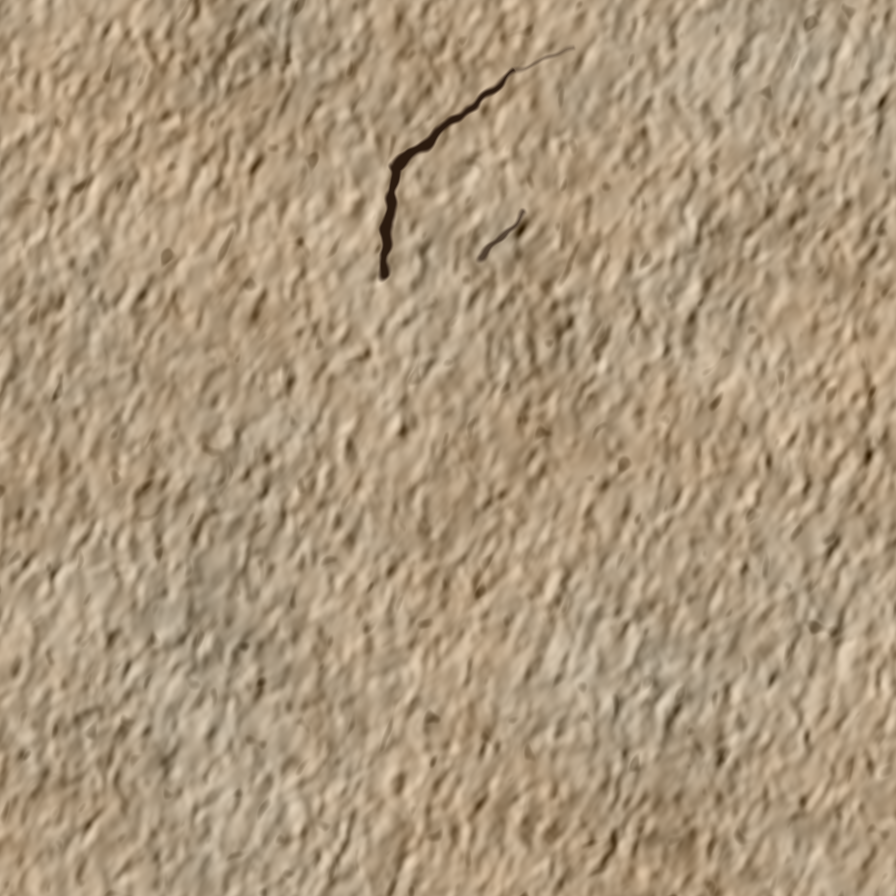
Reproduce this texture procedurally as a WebGL 2 fragment shader.

```glsl
#version 300 es
precision highp float;
// Rough sandy plaster: slanted raking-light grain, faint stains, pits and a dark crack.

#define GRAIN_SCALE vec2(65.0, 36.0)   // cells across and along the grain
#define GRAIN_ANGLE 1.2                // direction of the long axis
#define GRAIN_BEND 0.006               // how far the grain wanders
#define RELIEF_STEP 0.0085             // distance between the shaded heights
#define CONTRAST 0.215
#define SHADE_DEPTH 0.085              // strength of the broad shade variation
#define BLOTCH_DEPTH 0.13              // strength of the shade between grains
#define STAIN_SCALE 3.2
#define CRACK_WIDTH 0.0062
#define BASE_COLOR vec3(0.678, 0.598, 0.492)
#define STAIN_TINT vec3(0.022, -0.008, -0.032)
#define CRACK_COLOR vec3(0.17, 0.105, 0.06)

uniform vec2 u_resolution;
out vec4 fragColor;

float hash(vec2 p) {
    return fract(sin(dot(p, vec2(12.9898, 78.233))) * 43758.5);
}

// Dot product of a random unit gradient with the offset from its lattice point
float cornerSlope(vec2 cell, vec2 offset) {
    float angle = 6.28319 * hash(cell);
    return dot(vec2(cos(angle), sin(angle)), offset);
}

float gradientNoise(vec2 p) {
    vec2 cell = floor(p);
    vec2 f = p - cell;
    vec2 w = f * f * f * (f * (f * 6.0 - 15.0) + 10.0);
    vec2 e = vec2(1.0, 0.0);
    float low = mix(cornerSlope(cell, f), cornerSlope(cell + e, f - e), w.x);
    float high = mix(cornerSlope(cell + e.yx, f - e.yx), cornerSlope(cell + 1.0, f - 1.0), w.x);
    return mix(low, high, w.y);
}

float fbm(vec2 p) {
    float sum = 0.0, gain = 1.0;
    for (int i = 0; i < 3; i++) {
        sum += gain * gradientNoise(p);
        p = p * 2.1 + 17.3;
        gain *= 0.5;
    }
    return sum;
}

// Height of the grain in coordinates (across, along)
float grainHeight(vec2 q) {
    vec2 s = q * GRAIN_SCALE;
    vec2 fine = mat2(0.95, 0.3, -0.3, 0.95) * s * 1.8;
    return gradientNoise(s + 40.0) + 0.5 * gradientNoise(fine + 91.0);
}

// Distance to a segment (x) and position along it (y)
vec2 segment(vec2 p, vec2 a, vec2 b) {
    vec2 ab = b - a;
    float t = clamp(dot(p - a, ab) / dot(ab, ab), 0.0, 1.0);
    return vec2(length(p - a - ab * t), t);
}

// Coverage of a crack stroke whose ragged width runs from w0 to w1
float crackStroke(vec2 p, vec2 a, vec2 b, float w0, float w1) {
    vec2 s = segment(p, a, b);
    float ragged = 1.0 + 0.9 * gradientNoise(p * 55.0 + 8.0);
    float width = CRACK_WIDTH * mix(w0, w1, s.y) * ragged;
    return 1.0 - smoothstep(width - 0.0026, width + 0.0026, s.x);
}

void main() {
    vec2 p = gl_FragCoord.xy / min(u_resolution.x, u_resolution.y);

    // Grain frame, gently bent
    vec2 bend = vec2(gradientNoise(p * 16.0 + 5.0), gradientNoise(p * 16.0 + 63.0));
    vec2 along = vec2(cos(GRAIN_ANGLE), sin(GRAIN_ANGLE));
    vec2 across = vec2(along.y, -along.x);
    vec2 bent = p + GRAIN_BEND * bend;
    vec2 q = vec2(dot(bent, across), dot(bent, along));

    // Light from the upper left; strength varies so that grains stand apart
    vec2 lightStep = vec2(0.5 * RELIEF_STEP, 0.0);
    float slope = grainHeight(q + lightStep) - grainHeight(q - lightStep);
    float strength = 0.97 + 0.4 * gradientNoise(p * 7.0 + 29.0)
                   + 1.2 * gradientNoise(q * vec2(38.0, 27.0) + 54.0);
    float tone = CONTRAST * slope * strength;

    // Broad shade, blotches between the grains and scattered pits
    tone += SHADE_DEPTH * fbm(p * 6.0 + 12.0);
    tone += BLOTCH_DEPTH * gradientNoise(q * vec2(40.0, 26.0) + 77.0);
    tone -= 0.9 * tone * tone - 0.006;
    float pit = smoothstep(0.34, 0.56, gradientNoise(q * vec2(52.0, 32.0) + 7.0));
    tone -= 0.18 * pit;

    // Warm and grey stains
    float stain = fbm(p * STAIN_SCALE + 3.7) + 0.5 * gradientNoise(p * 24.0);
    vec3 color = BASE_COLOR + tone + STAIN_TINT * stain;

    // Bent main crack with a faint tail, and a short side crack
    vec2 c = p + 0.006 * vec2(gradientNoise(p * 45.0), gradientNoise(p * 45.0 + 31.0));
    vec2 elbow = vec2(0.441, 0.812);
    vec2 tip = vec2(0.575, 0.920);
    float crack = crackStroke(c, elbow, vec2(0.428, 0.692), 1.1, 0.75);
    crack = max(crack, crackStroke(c, elbow, tip, 1.0, 0.3));
    crack = max(crack, 0.4 * crackStroke(c, tip, vec2(0.64, 0.948), 0.4, 0.2));
    crack = max(crack, 0.7 * crackStroke(c, vec2(0.537, 0.712), vec2(0.586, 0.761), 0.7, 0.45));
    color = mix(color, CRACK_COLOR, crack);

    fragColor = vec4(clamp(color, 0.0, 1.0), 1.0);
}
```
